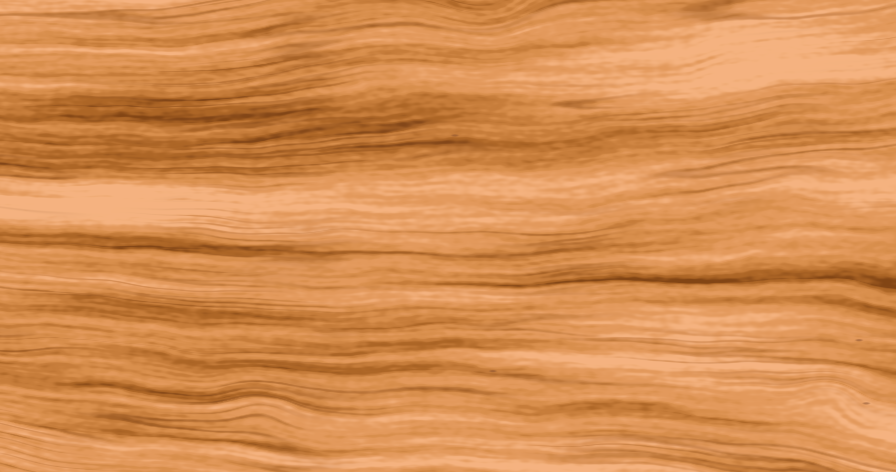
Give the GLSL for this texture, as a WebGL 1 fragment shader.

```glsl
precision highp float;

uniform vec2 u_resolution;

const int BAND_COUNT = 13;

float hash(vec2 p) {
  return fract(sin(dot(p, vec2(127.1, 311.7))) * 43758.5453);
}

vec2 gradientAt(vec2 cell) {
  float angle = 6.28318 * hash(cell);
  return vec2(cos(angle), sin(angle));
}

// Gradient noise, roughly -0.7 to 0.7
float noise(vec2 p) {
  vec2 i = floor(p);
  vec2 f = p - i;
  vec2 u = f * f * f * (f * (f * 6.0 - 15.0) + 10.0);
  vec2 e = vec2(1.0, 0.0);
  float low = mix(dot(gradientAt(i), f), dot(gradientAt(i + e.xy), f - e.xy), u.x);
  float high = mix(dot(gradientAt(i + e.yx), f - e.yx), dot(gradientAt(i + e.xx), f - e.xx), u.x);
  return mix(low, high, u.y);
}

float bump(vec2 p, vec2 center, vec2 size) {
  vec2 d = (p - center) / size;
  return exp(-dot(d, d));
}

float zone(float h, float center, float width) {
  float d = (h - center) / width;
  return exp(-d * d);
}

// Height across the grain: fanned out, wavy and lifted around small knots
float grainHeight(vec2 p) {
  float h = p.y - 0.2 * (p.x - 0.95) * (p.y - 0.45);
  h += 0.06 * noise(p * vec2(1.3, 1.6) + 3.7);
  h += 0.020 * noise(p * vec2(3.6, 5.0) + 11.2);
  h += 0.007 * noise(p * vec2(9.0, 14.0) + 5.4);
  h -= 0.035 * bump(p, vec2(0.55, 0.17), vec2(0.09, 0.07));
  h -= 0.030 * bump(p, vec2(1.76, 0.16), vec2(0.06, 0.06));
  h += 0.060 * bump(p, vec2(1.02, 1.0), vec2(0.10, 0.09));
  return h;
}

// Growth bands: crisp lower edge, soft fade above, strength drifting along x
float growthBands(float x, float h) {
  float dark = 0.0;
  for (int i = 0; i < BAND_COUNT; i++) {
    float id = float(i);
    float jitter = hash(vec2(id, 4.0));
    float center = (id + 0.15 + 0.7 * jitter) / float(BAND_COUNT);
    float d = h - center - 0.014 * noise(vec2(x * 2.2, id * 7.37 + 0.4));
    float fade = mix(0.014, 0.042, hash(vec2(id, 9.0)));
    float profile = d > 0.0 ? exp(-d / fade) : exp(d / 0.006);
    float strength = smoothstep(-0.25, 0.4, noise(vec2(x * 1.1 + 0.3, id * 3.43 + 20.4)));
    dark = max(dark, profile * strength);
  }
  return dark;
}

// Thin lines along the zero crossings of stretched noise
float veins(float x, float h, float frequency, float width) {
  float ridge = abs(noise(vec2(x * 1.1 + 7.3, h * frequency)));
  float mask = smoothstep(0.0, 0.35, noise(vec2(x * 1.7 + 2.6, h * 9.0 + frequency)));
  return mask * (1.0 - smoothstep(0.0, width, ridge));
}

// Rare short dark flecks
float flecks(vec2 p) {
  vec2 grid = p * vec2(9.0, 16.0);
  vec2 cell = floor(grid);
  vec2 offset = 0.3 + 0.4 * vec2(hash(cell + 3.1), hash(cell + 8.7));
  vec2 d = (grid - cell - offset) / vec2(0.10, 0.06);
  return step(0.96, hash(cell + 17.0)) * (1.0 - smoothstep(0.2, 1.0, length(d)));
}

vec3 woodColor(float tone) {
  vec3 c = mix(vec3(0.51, 0.27, 0.08), vec3(0.68, 0.40, 0.15), smoothstep(-0.1, 0.2, tone));
  c = mix(c, vec3(0.78, 0.49, 0.23), smoothstep(0.2, 0.42, tone));
  c = mix(c, vec3(0.85, 0.56, 0.30), smoothstep(0.42, 0.6, tone));
  c = mix(c, vec3(0.89, 0.60, 0.36), smoothstep(0.6, 0.76, tone));
  return mix(c, vec3(0.96, 0.70, 0.50), smoothstep(0.76, 1.1, tone));
}

void main() {
  vec2 p = gl_FragCoord.xy / u_resolution.y;
  float h = grainHeight(p);

  // Broad tones and layered grain
  float tone = 0.71 + 0.50 * noise(vec2(p.x * 0.7 + 1.4, h * 5.0 + 0.7));
  tone += 0.26 * zone(h, 0.57, 0.055) + 0.08 * zone(h, 0.08, 0.1);
  tone -= 0.20 * zone(h, 0.69, 0.05) + 0.15 * zone(h, 0.34, 0.05);
  tone += 0.40 * noise(vec2(p.x * 0.9 + 5.2, h * 17.0));
  tone += 0.36 * noise(vec2(p.x * 1.5 + 9.1, h * 42.0));
  tone += 0.25 * noise(vec2(p.x * 3.0 + 2.8, h * 85.0));

  // Fibers and pores
  tone += 0.18 * noise(vec2(p.x * 14.0, h * 125.0));
  tone += 0.14 * noise(p * vec2(45.0, 110.0));

  // Dark figure
  float vein = max(veins(p.x, h, 24.0, 0.11), 0.7 * veins(p.x, h, 47.0, 0.15));
  tone -= 0.56 * growthBands(p.x, h) + 0.26 * vein;

  vec3 color = woodColor(clamp(tone, -0.1, 1.1));
  color = mix(color, vec3(0.52, 0.30, 0.17), 0.2 * vein + 0.5 * flecks(p));
  gl_FragColor = vec4(color, 1.0);
}
```
